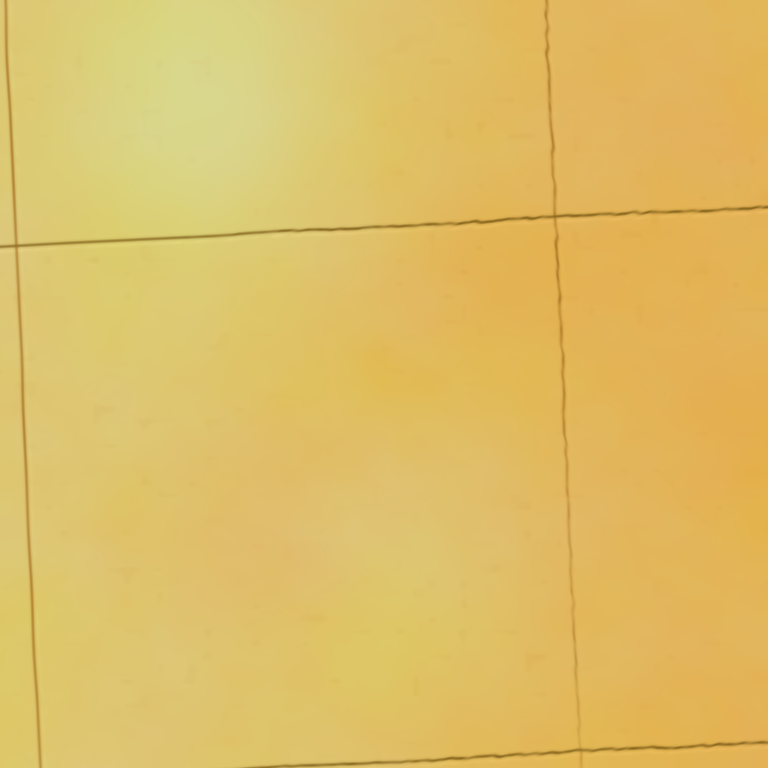
A Shadertoy shader for this texture:

```glsl
// Large ochre floor tiles in warm light: a slightly rotated, skewed grid of thin
// uneven joints over a soft blotchy glaze. The glaze blends from a pale green
// glow through straw to orange; layered value noise adds mottling and wear.

#define TILE_SIZE    vec2(0.704, 0.697)
#define GRID_ORIGIN  vec2(0.052, -0.018)
#define GRID_SKEW    vec2(0.0457, -0.052)
#define JOINT_HALF   0.0016
#define JOINT_WOBBLE 0.0022
#define MOTTLE       0.50
#define GLOW_CENTER  vec2(0.25, 0.88)
#define STRAW        vec3(0.868, 0.782, 0.440)
#define ORANGE       vec3(0.892, 0.700, 0.345)
#define PALE         vec3(0.850, 0.848, 0.540)
#define JOINT_WARM   vec3(0.690, 0.480, 0.170)
#define JOINT_DARK   vec3(0.540, 0.410, 0.130)

float hash(vec2 p) {
    return fract(sin(dot(p, vec2(127.1, 311.7))) * 43758.5453);
}

float noise(vec2 p) {
    vec2 i = floor(p), f = fract(p);
    f = f * f * (3.0 - 2.0 * f);
    return mix(mix(hash(i), hash(i + vec2(1, 0)), f.x),
               mix(hash(i + vec2(0, 1)), hash(i + vec2(1, 1)), f.x), f.y);
}

float fbm(vec2 p) {
    float sum = 0.0, amp = 0.5;
    for (int k = 0; k < 4; k++) {
        sum += amp * noise(p);
        p = mat2(1.6, 1.2, -1.2, 1.6) * p + 7.3;
        amp *= 0.5;
    }
    return sum;
}

float blob(vec2 p, vec2 center, vec2 radius) {
    vec2 q = (p - center) / radius;
    return exp(-dot(q, q));
}

// Glaze: broad light gradient, cloudy patches and fine grain
vec3 glaze(vec2 p) {
    float warmth = 0.06 + 0.84 * smoothstep(0.0, 1.0, p.x);
    warmth += 0.32 * blob(p, vec2(0.27, 0.28), vec2(0.15, 0.14));
    warmth += 0.25 * blob(p, vec2(0.64, 0.66), vec2(0.13, 0.10));
    warmth += 0.20 * blob(p, vec2(0.90, 0.50), vec2(0.15, 0.15));
    warmth -= 0.38 * blob(p, vec2(0.54, 0.24), vec2(0.13, 0.18));
    warmth -= 0.22 * blob(p, vec2(0.50, 0.92), vec2(0.16, 0.20));
    warmth += MOTTLE * (fbm(p * 5.0 + 3.0) - 0.47);
    warmth += 0.26 * (fbm(p * vec2(20.0, 26.0)) - 0.47);
    vec3 color = mix(STRAW, ORANGE, clamp(warmth, -0.1, 1.15));

    float glow = blob(p, GLOW_CENTER, vec2(0.18, 0.23));
    color = mix(color, PALE, glow * (0.85 + 0.25 * fbm(p * 8.0)));

    // Sparse faint scuffs, and drifting blue tint of the glaze
    float scuff = smoothstep(0.82, 1.0, noise(p * vec2(48.0, 62.0)));
    color -= scuff * noise(p * 9.0) * vec3(0.012, 0.025, 0.025);
    color.b += 0.14 * (fbm(p * 6.0 + 19.0) - 0.47);
    return color;
}

// Soft-edged profile of a line
float band(float dist, float halfWidth, float blur) {
    return 1.0 - smoothstep(halfWidth - blur, halfWidth + blur, abs(dist));
}

void mainImage(out vec4 fragColor, in vec2 fragCoord) {
    vec2 p = fragCoord / iResolution.xy;
    float blur = max(0.0016, 0.8 / iResolution.y);
    vec3 color = glaze(p);

    // Joint wobble: slow drift plus a ragged edge that grows to the right
    float ragged = smoothstep(0.1, 0.75, p.x);
    vec2 drift = vec2(noise(vec2(p.y * 13.0, 2.0)), noise(vec2(p.x * 11.0, 8.0))) - 0.5;
    vec2 edge = vec2(noise(vec2(p.y * 80.0 + p.x * 60.0, 5.0)),
                     noise(vec2(p.x * 95.0 - p.y * 60.0, 4.0))) - 0.5;
    vec2 wobble = JOINT_WOBBLE * (drift + 1.2 * edge * ragged);

    // Signed distance to the nearest joint on each axis
    vec2 cell = (p + GRID_SKEW * p.yx - GRID_ORIGIN + wobble) / TILE_SIZE;
    vec2 joint = floor(cell + 0.5);
    vec2 dist = (cell - joint) * TILE_SIZE;

    // Wear: the right upright joint fades downward; slanted strands break the cores
    float fade = mix(1.0, 0.35 + 0.6 * p.y, clamp(joint.x, 0.0, 1.0));
    float strandX = noise(vec2(p.y * 100.0 + dist.x * 150.0, 3.0 + joint.x));
    float strandY = noise(vec2(p.x * 120.0 - dist.y * 170.0, 9.0 + joint.y));
    float upright = fade * mix(0.85, 0.45 + 0.75 * strandX, ragged);
    upright *= 0.7 + 0.5 * noise(vec2(p.y * 9.0, joint.x));
    float level = mix(0.72, 0.45 + 0.8 * strandY, ragged);

    // Shaded grooves with lit, broken shoulders
    color -= vec3(0.05, 0.06, 0.06) * fade * band(dist.x, 0.003, 0.003);
    color -= vec3(0.07, 0.07, 0.06) * band(dist.y, 0.003, 0.003);
    color += 0.035 * (0.4 + strandY) * band(dist.y + 0.006, 0.001, 0.004);
    color += 0.025 * fade * strandX * band(dist.x - 0.006, 0.001, 0.004);

    // Groove cores
    color = mix(color, JOINT_WARM, clamp(upright, 0.0, 1.0) * band(dist.x, JOINT_HALF, blur));
    color = mix(color, JOINT_DARK, clamp(level, 0.0, 1.0) * band(dist.y, JOINT_HALF, blur));

    fragColor = vec4(clamp(color, 0.0, 1.0), 1.0);
}
```
